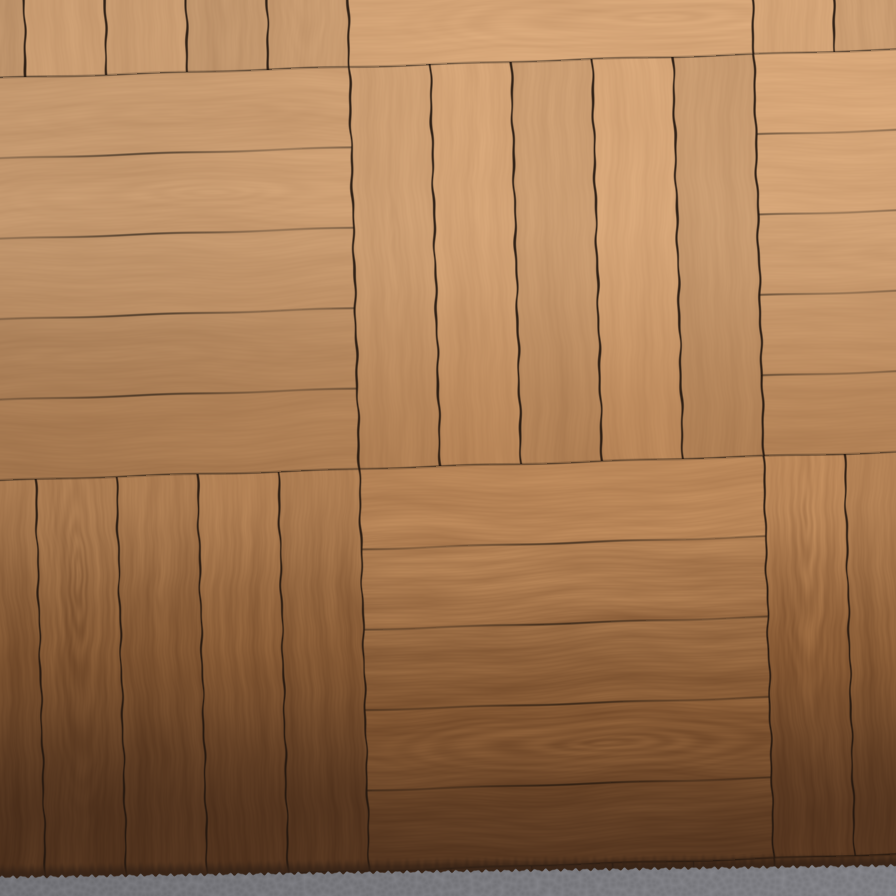
Give the GLSL for this texture, as a three.js fragment shader.

```glsl
#define BLOCK vec2(0.4518, 0.449)
#define CORNER vec2(0.401, 0.4766)
#define SKEW vec2(0.0247, 0.0317)
#define PLANKS 5.0
#define GAP_WIDTH 0.0013
#define JOINT_WIDTH 0.0011
#define EDGE_SOFT 0.0011
#define GRAIN 0.10
#define PLANK_TINT 0.10
#define STRIP_HEIGHT 0.021
#define STRIP_SLOPE 0.013

varying vec2 vUv;

float hash(vec2 p) {
  return fract(sin(dot(p, vec2(127.1, 311.7))) * 4375.85);
}

// Distance to the nearest scattered point
float cellular(vec2 p) {
  vec2 cell = floor(p);
  vec2 local = p - cell;
  float nearest = 2.0;
  for (int y = -1; y <= 1; y++) {
    for (int x = -1; x <= 1; x++) {
      vec2 offset = vec2(float(x), float(y));
      vec2 id = cell + offset;
      vec2 point = offset + vec2(hash(id), hash(id + 41.3));
      nearest = min(nearest, distance(local, point));
    }
  }
  return nearest;
}

// Light falling off toward the lower edge
vec3 litWood(float height) {
  vec3 dark = vec3(0.32, 0.20, 0.115);
  vec3 brown = vec3(0.50, 0.33, 0.19);
  vec3 tan_ = vec3(0.68, 0.49, 0.32);
  vec3 light = vec3(0.79, 0.61, 0.44);
  vec3 wood = mix(dark, brown, smoothstep(0.04, 0.26, height));
  wood = mix(wood, tan_, smoothstep(0.20, 0.47, height));
  return mix(wood, light, smoothstep(0.45, 0.78, height));
}

// Fibres, soft bands and arched growth rings; x across, y along the plank
float woodGrain(vec2 p, float seed) {
  vec2 shifted = p + seed * vec2(3.7, 9.1);
  float bend = 0.004 * sin(shifted.y * 13.0) + 0.002 * sin(shifted.y * 31.0);
  float fibre = cellular(vec2((shifted.x + bend) * 260.0, shifted.y * 13.0)) - 0.5;
  float band = cellular(vec2((shifted.x + bend) * 48.0, shifted.y * 2.6)) - 0.5;
  vec2 heart = vec2(p.x - 0.045, (p.y - 0.1 - 0.3 * seed) * 0.13);
  float radius = length(heart) + bend * 0.5;
  float rings = sin(radius * 900.0 + 2.0 * sin(radius * 170.0));
  float arched = smoothstep(0.55, 0.9, fract(seed * 7.3)) * smoothstep(0.05, 0.01, radius);
  return 0.6 * fibre + 0.9 * band + 0.3 * rings * arched;
}

float seam(float dist, float halfWidth) {
  return 1.0 - smoothstep(halfWidth - EDGE_SOFT, halfWidth + EDGE_SOFT, dist);
}

void main() {
  // Slightly skewed block grid with uneven seams
  vec2 p = vUv - CORNER;
  vec2 grid = vec2(p.x + SKEW.x * p.y, p.y - SKEW.y * p.x) / BLOCK;
  grid += vec2(0.0016 * sin(grid.y * 38.0) + 0.001 * sin(grid.y * 83.0),
               0.0012 * sin(grid.x * 17.0));
  vec2 block = floor(grid);
  vec2 local = grid - block;
  float upright = 1.0 - mod(block.x + block.y, 2.0);

  // Plank identity and grain direction
  vec2 along = mix(local.yx, local, upright);
  float plank = floor(along.x * PLANKS);
  float seed = hash(block * 5.3 + plank * vec2(1.7, 2.9) + 8.0);
  vec2 grainPos = vec2(fract(along.x * PLANKS) / PLANKS, along.y) * BLOCK;
  float grain = woodGrain(grainPos, seed);

  // Wood colour, with a duller sheen on low upright planks
  float lowness = 1.0 - smoothstep(0.3, 0.55, vUv.y);
  float sheen = (1.0 - upright) * 0.03 - upright * 0.035;
  vec3 wood = litWood(vUv.y + lowness * sheen);
  wood *= 1.0 + PLANK_TINT * (seed - 0.5);
  wood *= 1.0 - GRAIN * (0.65 + 1.3 * lowness) * grain * vec3(0.8, 1.0, 1.2);
  wood *= 0.95 + 0.07 * smoothstep(0.0, 0.6, vUv.x);

  // Dark open gaps run up, faint brown joints run across
  vec2 count = mix(vec2(1.0, PLANKS), vec2(PLANKS, 1.0), upright);
  vec2 dist = abs(fract(grid * count + 0.5) - 0.5) / count * BLOCK;
  float line = floor(grid.x * count.x + 0.5);
  float wear = 0.5 + 0.3 * sin(grid.y * 29.0 + line * 2.3) + 0.2 * sin(grid.y * 67.0 + line);
  float gap = seam(dist.x, GAP_WIDTH * mix(0.65, 1.15, wear) * (1.0 - 0.2 * lowness));
  float joint = seam(dist.y, JOINT_WIDTH);
  wood *= 1.0 - joint * (0.38 + 0.14 * sin(grid.x * 9.0 + block.y * 3.0));
  wood = mix(wood, vec3(0.13, 0.085, 0.055), gap * 0.92);

  // Grey cloth strip with a ragged edge and a shadow above it
  float ragged = 0.0011 * sin(vUv.x * 570.0) + 0.0006 * sin(vUv.x * 931.0);
  float above = vUv.y - STRIP_HEIGHT - STRIP_SLOPE * vUv.x - ragged;
  float shadow = 1.0 - smoothstep(0.002, 0.016, above);
  wood = mix(wood, vec3(0.20, 0.13, 0.085), shadow * 0.8);
  float weave = cellular(vUv * 150.0) - 0.5;
  vec3 cloth = vec3(0.48, 0.48, 0.50) * (0.95 + 0.10 * vUv.x + 0.12 * weave);
  vec3 color = mix(cloth, wood, smoothstep(-EDGE_SOFT, EDGE_SOFT, above));

  gl_FragColor = vec4(color, 1.0);
}
```
